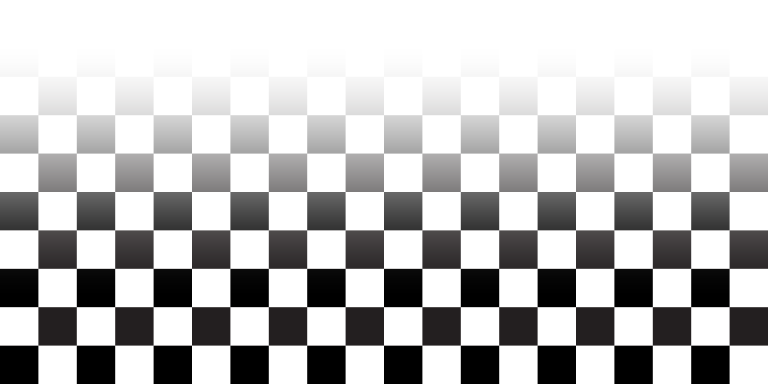
A Shadertoy shader for this pattern:

```glsl
// A checkerboard of black and charcoal squares that fades upward into white.

// Smooth square wave per axis: +1 in even cells, -1 in odd cells.
vec2 cellSign(vec2 cells, float pixel) {
    vec2 parity = 1.0 - 2.0 * mod(floor(cells), 2.0);
    vec2 edgeDistance = 0.5 - abs(fract(cells) - 0.5);
    return parity * clamp(2.0 * edgeDistance / pixel, 0.0, 1.0);
}

void mainImage(out vec4 fragColor, in vec2 fragCoord) {
    // Ten rows of square cells fill the height
    float pixel = 10.0 / iResolution.y;
    vec2 cells = fragCoord * pixel;
    vec2 side = cellSign(cells, pixel);
    float checker = 0.5 + 0.5 * side.x * side.y;

    // Rows alternate between black and warm charcoal ink
    vec3 black = vec3(0.0);
    vec3 charcoal = vec3(0.137, 0.122, 0.125);
    vec3 ink = mix(charcoal, black, step(0.0, side.y));

    // Ink is solid near the bottom and vanishes toward the top
    float depth = 1.0 - fragCoord.y / iResolution.y;
    float opacity = pow(smoothstep(0.1, 0.78, depth), 1.15);

    vec3 color = mix(vec3(1.0), ink, checker * opacity);
    fragColor = vec4(color, 1.0);
}
```
